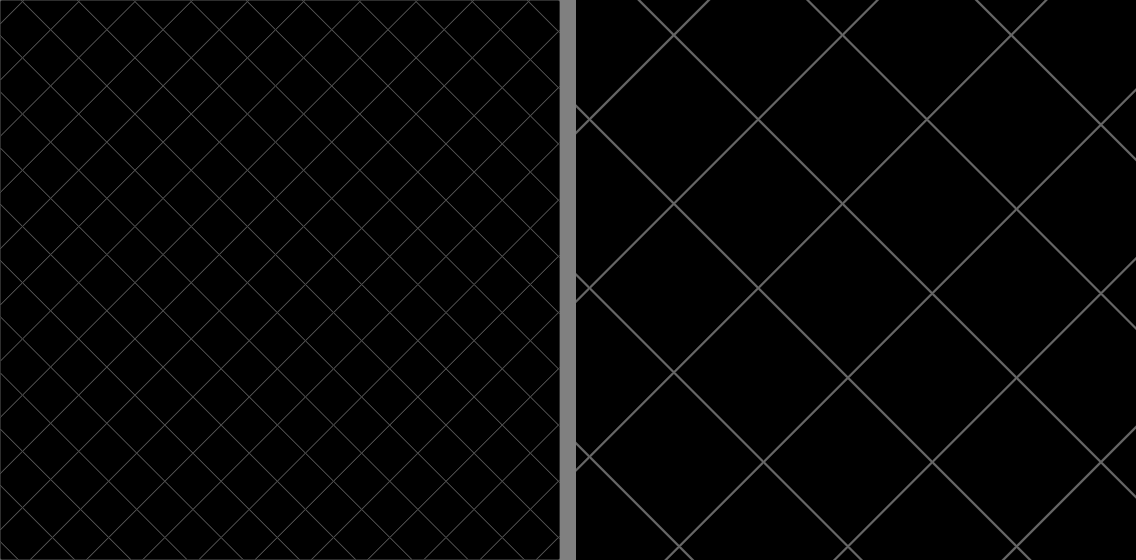
Left: the whole. Right: its middle third, enlarged.
Reproduce this pattern procedurally as a three.js fragment shader.

```glsl
// Thin grey diagonal lattice on black: about ten diamonds across and ten down.
// Two families of 45 degree lines come from folded repeats; the rising family
// mirrors about the main diagonal, which leaves one slightly wider row there.

varying vec2 vUv;

const vec3 GROUND_COLOR = vec3(0.0);
const vec3 LINE_COLOR = vec3(0.4);
const float PITCH = 0.1004;          // diamond diagonal, along x or y
const float RISING_OFFSET = 0.0534;  // first rising line, from the diagonal
const float FALLING_OFFSET = 0.0374; // phase of the falling lines
const float LINE_WIDTH = 0.00133;
const float EDGE_WIDTH = 0.0008;
const float CORNER_RADIUS = 0.004;
const float DIAGONAL_SCALE = 0.70711; // axis offset to perpendicular distance

// Distance to the nearest of the repeated diagonal lines.
float lineDistance(float offset) {
  return abs(fract(offset / PITCH + 0.5) - 0.5) * PITCH * DIAGONAL_SCALE;
}

// Share of a pixel-wide window covered by a line at distance d.
float lineCoverage(float d, float pixel) {
  float halfLine = 0.5 * LINE_WIDTH;
  float overlap = min(d + 0.5 * pixel, halfLine) - max(d - 0.5 * pixel, -halfLine);
  return clamp(overlap / pixel, 0.0, 1.0);
}

float roundedBox(vec2 p, vec2 halfSize, float radius) {
  vec2 q = abs(p) - halfSize + radius;
  return length(max(q, 0.0)) + min(max(q.x, q.y), 0.0) - radius;
}

void main() {
  float pixel = max(fwidth(vUv.x), 1e-5);

  // Lattice: rising lines fold about x = y, falling lines repeat evenly.
  float rising = lineDistance(abs(vUv.x - vUv.y) - RISING_OFFSET);
  float falling = lineDistance(vUv.x + vUv.y - 1.0 - FALLING_OFFSET);
  float ink = max(lineCoverage(rising, pixel), lineCoverage(falling, pixel));

  // Hairline rim with softly rounded corners.
  float rim = roundedBox(vUv - 0.5, vec2(0.5), CORNER_RADIUS) + EDGE_WIDTH;
  ink = max(ink, clamp(rim / pixel + 0.5, 0.0, 1.0));

  gl_FragColor = vec4(mix(GROUND_COLOR, LINE_COLOR, ink), 1.0);
}
```
